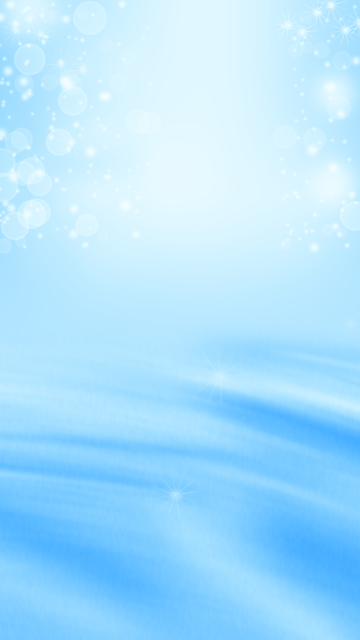
Write a Shadertoy shader that draws this background.

```glsl
// Pale blue winter sky with bokeh and sparkles above silky flowing waves.

const float PAGE_HEIGHT = 16.0 / 9.0; // canvas height in canvas widths

vec3 hash3(float n) {
    vec3 p = fract(vec3(n) * vec3(0.1031, 0.1030, 0.0973));
    p += dot(p, p.yzx + 33.33);
    return fract((p.xxy + p.yzz) * p.zyx);
}

float hash2D(vec2 cell) {
    vec3 p = fract(cell.xyx * 0.1031);
    p += dot(p, p.yzx + 33.33);
    return fract((p.x + p.y) * p.z);
}

float noise(vec2 p) {
    vec2 i = floor(p), f = fract(p);
    f = f * f * (3.0 - 2.0 * f);
    float top = mix(hash2D(i), hash2D(i + vec2(1, 0)), f.x);
    float bottom = mix(hash2D(i + vec2(0, 1)), hash2D(i + vec2(1, 1)), f.x);
    return mix(top, bottom, f.y);
}

// Lightness to icy blue
vec3 iceColor(float light) {
    return vec3(light, 1.0 - 0.48 * pow(1.0 - light, 1.3), 1.0);
}

float glow(vec2 p, vec2 center, float radius) {
    vec2 d = (p - center) / radius;
    return exp(-dot(d, d));
}

// Soft fold running from a to b, fading at its ends
float fold(vec2 p, vec2 a, vec2 b, float width) {
    float h = (p.x - a.x) / (b.x - a.x);
    float d = (p.y - mix(a.y, b.y, h) + 0.04 * h * (1.0 - h)) / width;
    return exp(-d * d) * smoothstep(0.0, 0.3, h) * (1.0 - smoothstep(0.7, 1.0, h));
}

// Disc with a faint brighter rim
float bokeh(vec2 p, vec2 center, float radius) {
    float d = length(p - center) - radius;
    float disc = 1.0 - smoothstep(-0.003, 0.002, d);
    return disc * (0.8 + 0.45 * smoothstep(-0.009, -0.001, d));
}

// Small core with thin rays of uneven length
float sparkle(vec2 p, vec2 center, float size, float turn) {
    vec2 d = p - center;
    float r = length(d) / size, angle = atan(d.y, d.x + 1e-5);
    float rays = pow(abs(cos(6.0 * angle + turn)), 14.0) * (0.7 + 0.3 * cos(3.0 * angle + turn));
    return exp(-r * r * 30.0) + 0.8 * rays * exp(-r * 1.8) * (1.0 - smoothstep(0.6, 1.1, r));
}

// Scatter along both sides of the sky, denser at the left
vec2 scatter(vec3 rnd, float side) {
    float x = side < 0.66 ? 0.42 * pow(rnd.x, 1.4) : 1.0 - 0.22 * rnd.x;
    return vec2(x, 0.01 + 0.68 * rnd.y);
}

float skyLight(vec2 p) {
    float spread = 0.40 + 0.09 * smoothstep(0.1, 0.6, p.y);
    float column = exp(-pow((p.x - 0.57) / spread, 2.0));
    float light = mix(0.53 + 0.35 * column, 0.70, smoothstep(0.52, 1.0, p.y));
    return mix(light, 0.48, smoothstep(0.98, 1.42, p.y));
}

float waveLight(vec2 p) {
    float light = 0.0;
    // Upper crest and the deep trough under it
    light -= 0.13 * fold(p, vec2(0.45, 0.96), vec2(1.40, 1.06), 0.045);
    light += 0.10 * fold(p, vec2(0.70, 0.97), vec2(1.25, 1.08), 0.012);
    light += 0.16 * fold(p, vec2(0.40, 1.02), vec2(1.35, 1.22), 0.026);
    light -= 0.25 * fold(p, vec2(0.45, 1.08), vec2(1.45, 1.37), 0.070);
    // Fine folds at the left
    light += 0.06 * fold(p, vec2(-0.4, 1.12), vec2(0.90, 1.24), 0.045);
    light -= 0.11 * fold(p, vec2(-0.4, 1.18), vec2(0.80, 1.29), 0.018);
    light -= 0.15 * fold(p, vec2(-0.4, 1.24), vec2(0.70, 1.41), 0.030);
    light += 0.12 * fold(p, vec2(-0.4, 1.28), vec2(0.60, 1.39), 0.012);
    // Broad diagonal swells
    light -= 0.15 * fold(p, vec2(-0.4, 1.26), vec2(0.60, 1.74), 0.075);
    light += 0.08 * fold(p, vec2(0.10, 1.38), vec2(1.30, 1.43), 0.090);
    light += 0.10 * fold(p, vec2(-0.4, 1.46), vec2(0.50, 1.82), 0.060);
    light += 0.16 * fold(p, vec2(0.35, 1.39), vec2(1.10, 1.92), 0.085);
    light -= 0.20 * fold(p, vec2(0.60, 1.40), vec2(1.40, 1.80), 0.110);
    // Silky threads along the flow, with a fine even grain
    float flow = p.y - 0.10 * p.x - 0.13 * p.x * p.x;
    float silk = noise(vec2(p.x * 2.5, flow * 30.0)) + 0.5 * noise(vec2(p.x * 5.0, flow * 75.0)) - 0.75;
    float threads = 0.11 * silk * smoothstep(0.9, 1.1, p.y) * (1.0 - 0.65 * smoothstep(1.3, 1.5, p.y));
    float grain = noise(p * vec2(150.0, 70.0)) - 0.5;
    return light + threads + 0.028 * grain * smoothstep(0.75, 1.2, p.y);
}

void mainImage(out vec4 fragColor, in vec2 fragCoord) {
    vec2 uv = fragCoord / iResolution.xy;
    vec2 p = vec2(uv.x, (1.0 - uv.y) * PAGE_HEIGHT); // y runs downward
    float light = skyLight(p) + waveLight(p);

    // Large glows and cloudy haze
    float shine = 0.9 * glow(p, vec2(0.08, 0.02), 0.08) + 0.20 * glow(p, vec2(0.49, 0.49), 0.13);
    shine += 0.85 * glow(p, vec2(0.93, 0.26), 0.05) + 0.95 * glow(p, vec2(0.925, 0.51), 0.055);
    float haze = glow(p, vec2(0.26, 0.50), 0.22) + 0.6 * glow(p, vec2(0.28, 0.18), 0.17);
    haze += 0.7 * glow(p, vec2(0.85, 0.55), 0.16);
    shine += haze * (0.18 + 0.35 * noise(p * 11.0));

    // Winding chain of large discs, then scattered bokeh and small lights
    for (float i = 0.0; i < 6.0; i++) {
        vec2 center = vec2(0.16 + 0.09 * cos(2.6 * i), 0.05 + 0.115 * i);
        shine += 0.30 * bokeh(p, center, 0.047 - 0.003 * i);
    }
    for (float i = 0.0; i < 36.0; i++) {
        vec3 rnd = hash3(i + 11.0);
        shine += (0.09 + 0.28 * rnd.y * rnd.z) * bokeh(p, scatter(rnd, fract(i * 0.382)), 0.012 + 0.03 * rnd.z);
    }
    for (float i = 0.0; i < 190.0; i++) {
        vec3 rnd = hash3(i + 87.0);
        shine += (0.5 + 0.6 * rnd.z) * glow(p, scatter(rnd, fract(i * 0.618)), 0.004 + 0.009 * pow(rnd.z, 5.0));
    }

    // Frost stars in both upper corners, then faint glints on the waves
    for (float i = 0.0; i < 12.0; i++) {
        vec3 rnd = hash3(i + 41.0);
        bool corner = i < 6.0;
        vec2 left = vec2(0.04 + 0.24 * rnd.x, 0.04 + 0.4 * rnd.y);
        vec2 center = corner ? vec2(0.80 + 0.04 * i, 0.01 + 0.08 * rnd.y) : left;
        shine += (corner ? 1.0 : 0.6) * sparkle(p, center, 0.05, rnd.z * 6.0);
    }
    shine += 0.26 * sparkle(p, vec2(0.61, 1.046), 0.10, 0.5) + 0.36 * sparkle(p, vec2(0.488, 1.375), 0.08, 1.0);
    shine += 0.12 * sparkle(p, vec2(0.975, 0.90), 0.08, 2.0);

    light = mix(clamp(light, 0.0, 1.0), 0.98, 1.0 - exp(-1.2 * shine));
    fragColor = vec4(iceColor(light), 1.0);
}
```
